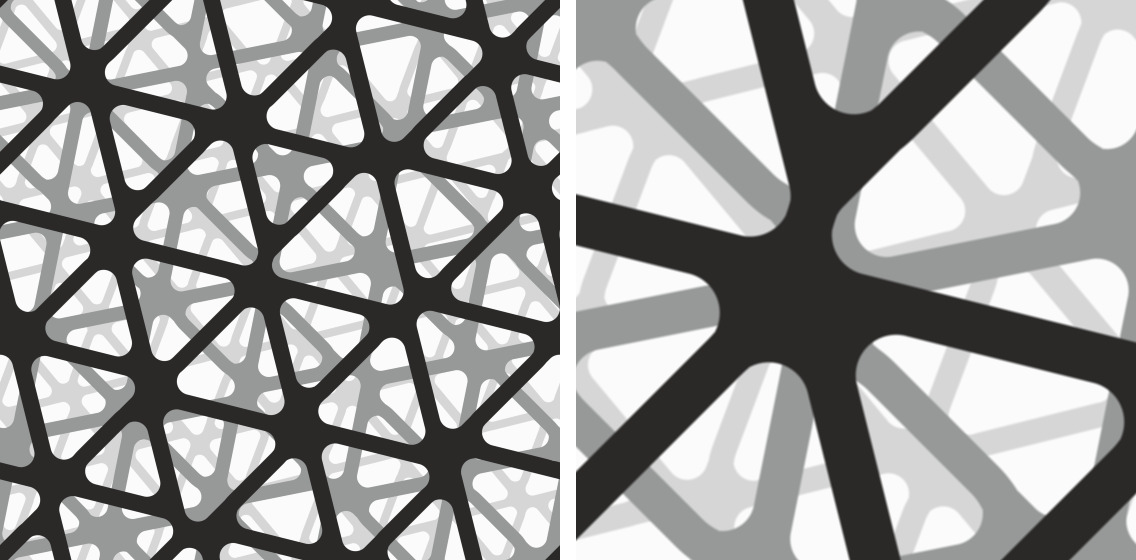
Left, the full canvas; right, a detail of the centre.
Reproduce this pattern procedurally as a three.js fragment shader.

```glsl
// Three stacked nets of bars with rounded triangular holes, dark over mid over pale grey.
// Each net is a triangular lattice that fits the tile a whole number of times;
// every lattice edge slides sideways by a hashed amount, so hole sizes vary.

#define BAR 0.06       // half bar width, in lattice rows
#define ROUNDING 0.10  // corner radius, in lattice rows
#define JITTER 0.11    // largest edge slide, in lattice rows
#define SOFT 0.0012    // half width of the edge blend, in canvas units
#define DARK vec3(0.168, 0.162, 0.158)
#define MID vec3(0.590, 0.600, 0.597)
#define PALE vec3(0.840, 0.840, 0.840)
#define WHITE vec3(0.985, 0.985, 0.985)

varying vec2 vUv;

float hash(vec3 p) {
  return fract(sin(dot(p, vec3(12.9898, 78.233, 37.719))) * 43758.5453);
}

float cross2(vec2 a, vec2 b) { return a.x * b.y - a.y * b.x; }

// Lattice coordinates to canvas, times the cell count
vec2 unlattice(vec2 q, vec2 rowU, vec2 rowV) {
  return q.x * vec2(rowV.y, -rowV.x) + q.y * vec2(-rowU.y, rowU.x);
}

// Sideways slide of one lattice edge, the same in every tile
float edgeSlide(vec2 node, float family, vec2 rowU, vec2 rowV, float seed) {
  float cells = cross2(rowU, rowV);
  vec2 key = floor(mod(unlattice(node, rowU, rowV) + 0.5, cells));
  return JITTER * (2.0 * hash(vec3(key, family * 5.0 + seed)) - 1.0);
}

float segmentDistance(vec2 p, vec2 a, vec2 b) {
  vec2 ab = b - a;
  return length(p - a - ab * clamp(dot(p - a, ab) / dot(ab, ab), 0.0, 1.0));
}

// Coverage of one net; rowU and rowV hold whole repeats across and up
float net(vec2 p, vec2 rowU, vec2 rowV, float seed) {
  float cells = cross2(rowU, rowV);
  float row = 1.0 / sqrt(cells * 1.1547);
  vec2 q = vec2(dot(rowU, p), dot(rowV, p));
  vec2 base = floor(q);
  float nearest = 9.0;
  float second = 9.0;
  for (int j = -1; j <= 1; j++) {
    for (int i = -1; i <= 1; i++) {
      vec2 cell = base + vec2(float(i), float(j));
      float diagonal = cell.x + cell.y + 1.0 + edgeSlide(cell, 2.0, rowU, rowV, seed);
      // The two triangles on either side of the cell diagonal
      for (int k = 0; k < 2; k++) {
        float upper = float(k);
        float side = 1.0 - 2.0 * upper;
        vec2 nodeU = cell + vec2(upper, 0.0);
        vec2 nodeV = cell + vec2(0.0, upper);
        float inset = side * (BAR + ROUNDING);
        float u = nodeU.x + edgeSlide(nodeU, 0.0, rowU, rowV, seed) + inset;
        float v = nodeV.y + edgeSlide(nodeV, 1.0, rowU, rowV, seed) + inset;
        float s = diagonal - inset;
        vec2 a = unlattice(vec2(u, v) - q, rowU, rowV) / cells;
        vec2 b = unlattice(vec2(s - v, v) - q, rowU, rowV) / cells;
        vec2 c = unlattice(vec2(u, s - u) - q, rowU, rowV) / cells;
        float d = min(segmentDistance(vec2(0.0), a, b),
                  min(segmentDistance(vec2(0.0), b, c), segmentDistance(vec2(0.0), c, a)));
        float inside = min(min(side * (q.x - u), side * (q.y - v)), side * (s - q.x - q.y));
        d = (inside > 0.0 ? -d : d) - ROUNDING * row;
        if (d < nearest) {
          second = nearest;
          nearest = d;
        } else {
          second = min(second, d);
        }
      }
    }
  }
  // Keep a full bar between any two holes
  float hole = max(nearest, BAR * row - 0.5 * (second - nearest));
  return smoothstep(-SOFT, SOFT, hole);
}

void main() {
  vec3 color = WHITE;
  color = mix(color, PALE, net(vUv - vec2(0.13, 0.29), vec2(6.0, 5.0), vec2(-8.0, 3.0), 3.0));
  color = mix(color, MID, net(vUv - vec2(0.27, 0.46), vec2(4.0, 4.0), vec2(-5.0, 1.0), 2.0));
  color = mix(color, DARK, net(vUv - vec2(0.48, 0.52), vec2(3.0, -3.0), vec2(1.0, 4.0), 1.0));
  gl_FragColor = vec4(color, 1.0);
}
```
